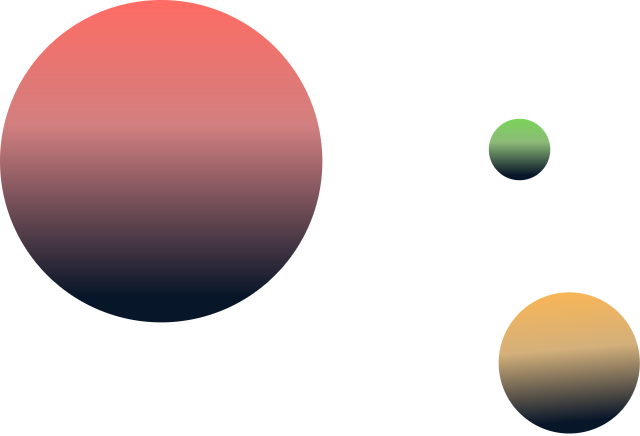
Give the GLSL for this background, as a WebGL 2 fragment shader.

```glsl
#version 300 es
precision highp float;
uniform vec2 u_resolution;
out vec4 outColor;

// Three-stop ramp: bright crown, muted middle, navy base
vec3 ramp(float t, vec3 crown, vec3 middle, float middleStop) {
  vec3 navy = vec3(0.03, 0.085, 0.16);
  vec3 upper = mix(crown, middle, clamp(t / middleStop, 0.0, 1.0));
  return mix(upper, navy, clamp((t - middleStop) / (0.92 - middleStop), 0.0, 1.0));
}

// Paints a shaded disc over the backdrop; tilt slants its gradient
vec3 paintDisc(vec3 backdrop, vec2 p, vec2 center, float radius, float tilt,
               vec3 crown, vec3 middle, float middleStop) {
  vec2 q = (p - center) / radius;
  float depth = 0.5 - 0.5 * (q.y - tilt * q.x);
  float pixel = 1.0 / u_resolution.y;
  float coverage = clamp(0.5 - (length(q) - 1.0) * radius / pixel, 0.0, 1.0);
  return mix(backdrop, ramp(depth, crown, middle, middleStop), coverage);
}

void main() {
  // Canvas heights, origin at the lower left
  vec2 p = gl_FragCoord.xy / u_resolution.y;
  vec3 color = vec3(1.0);

  // Large coral disc
  color = paintDisc(color, p, vec2(0.3697, 0.6303), 0.3697, 0.0,
                    vec3(1.0, 0.42, 0.39), vec3(0.82, 0.50, 0.50), 0.39);

  // Small green disc
  color = paintDisc(color, p, vec2(1.1916, 0.6571), 0.0705, 0.0,
                    vec3(0.48, 0.83, 0.35), vec3(0.55, 0.73, 0.47), 0.38);

  // Amber disc
  color = paintDisc(color, p, vec2(1.3056, 0.1676), 0.1619, 0.08,
                    vec3(0.97, 0.71, 0.34), vec3(0.83, 0.69, 0.48), 0.40);

  outColor = vec4(color, 1.0);
}
```
